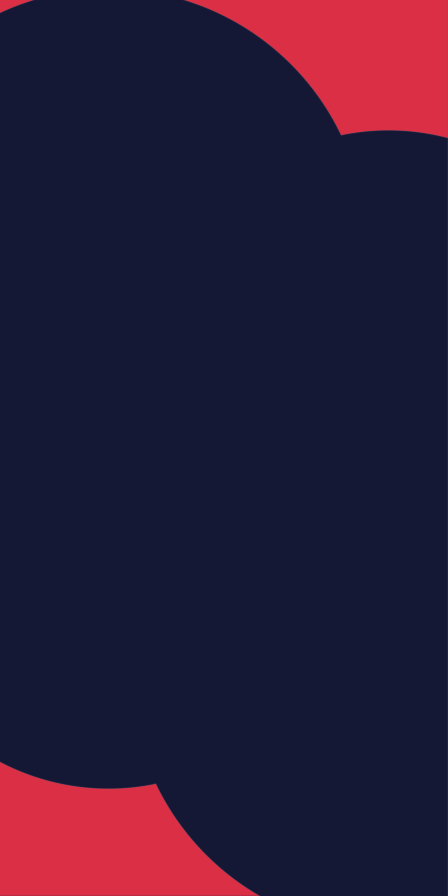
This background is drawn by a Shadertoy shader. Its source:

```glsl
// Navy cloud of four overlapping discs on a flat crimson ground.

const vec3 NAVY    = vec3(0.082, 0.094, 0.208);
const vec3 CRIMSON = vec3(0.855, 0.184, 0.271);
const vec3 RIM     = vec3(0.36, 0.33, 0.40);

// Lengths are in canvas widths; the cloud has half-turn symmetry about PIVOT.
const vec2 PIVOT = vec2(0.5547, 0.9743);

float disc(vec2 p, vec2 center, float radius) {
    return length(p - center) - radius;
}

// One large and one smaller disc, stacked in a column
float lobePair(vec2 p) {
    float large = disc(p, vec2(0.2430, 1.4505), 0.5745);
    float small = disc(p, vec2(0.2422, 0.7604), 0.5208);
    return min(large, small);
}

// The column joined with its half-turn copy
float cloud(vec2 p, vec2 pivot) {
    return min(lobePair(p), lobePair(2.0 * pivot - p));
}

// Antialiased coverage of the inside of a signed distance
float coverage(float dist, float pixel) {
    return 1.0 - smoothstep(-0.6 * pixel, 0.6 * pixel, dist);
}

void mainImage(out vec4 fragColor, in vec2 fragCoord) {
    float pixel = 1.0 / iResolution.x;
    vec2 p = fragCoord * pixel;
    float dist = cloud(p, PIVOT);

    // Flat fills
    vec3 color = mix(CRIMSON, NAVY, coverage(dist, pixel));

    // Faint hairline along the cloud outline
    float rim = coverage(abs(dist) - 0.0012, pixel);
    color = mix(color, RIM, 0.3 * rim);

    // Soft trim on the right and bottom borders
    float rightTrim = coverage(0.9975 - p.x, pixel);
    float bottomTrim = coverage(p.y - 0.0025, pixel);
    color = mix(color, RIM, 0.2 * rightTrim);
    color = mix(color, NAVY, 0.15 * bottomTrim);

    fragColor = vec4(color, 1.0);
}
```
